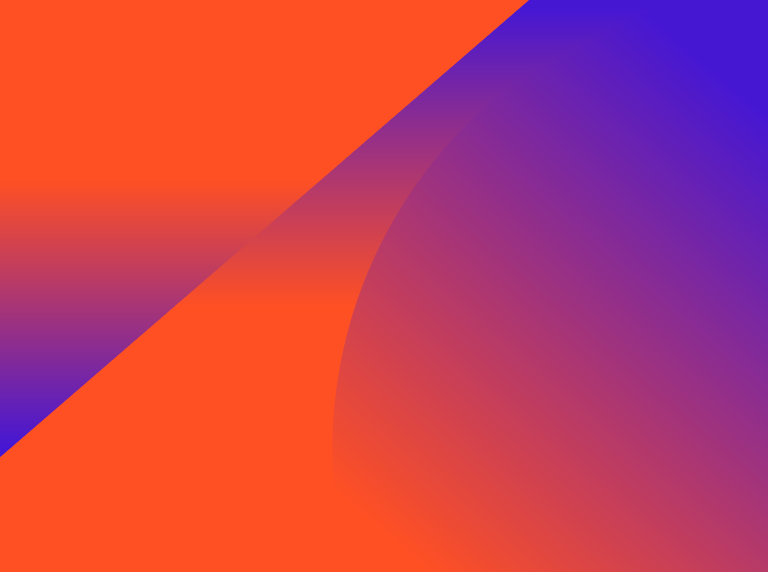
A Shadertoy shader for this background:

```glsl
#define ORANGE vec3(1.0, 0.314, 0.137)
#define BLUE vec3(0.275, 0.09, 0.825)
#define LINE_START vec2(0.0, 0.2007)
#define LINE_END vec2(0.925, 1.0)
#define DISC_CENTER vec2(1.3857, 0.2147)
#define DISC_RADIUS 0.8045
#define DISC_AXIS vec2(0.65, 0.76)
#define UPPER_RANGE vec2(0.686, 0.22)
#define LOWER_RANGE vec2(0.4625, 0.983)
#define DISC_RANGE vec2(0.486, 1.4755)

// Blend from orange to blue as position runs from range.x to range.y
vec3 ramp(float position, vec2 range) {
    float t = (position - range.x) / (range.y - range.x);
    return mix(ORANGE, BLUE, clamp(t, 0.0, 1.0));
}

// Signed distance to the diagonal, positive on the upper left
float diagonalDistance(vec2 p) {
    vec2 along = normalize(LINE_END - LINE_START);
    return dot(p - LINE_START, vec2(-along.y, along.x));
}

// Antialiased coverage, one where the distance is negative
float coverage(float dist, float pixel) {
    return clamp(0.5 - dist / pixel, 0.0, 1.0);
}

void mainImage(out vec4 fragColor, in vec2 fragCoord) {
    float pixel = 1.0 / iResolution.y;
    vec2 p = fragCoord * pixel;

    // Lower plane with its vertical fade
    vec3 color = ramp(p.y, LOWER_RANGE);

    // Large disc with a diagonal fade
    float disc = length(p - DISC_CENTER) - DISC_RADIUS;
    vec3 discColor = ramp(dot(p, DISC_AXIS), DISC_RANGE);
    color = mix(color, discColor, coverage(disc, pixel));

    // Upper left plane, fading the opposite way
    vec3 upperColor = ramp(p.y, UPPER_RANGE);
    color = mix(color, upperColor, coverage(-diagonalDistance(p), pixel));

    fragColor = vec4(color, 1.0);
}
```
